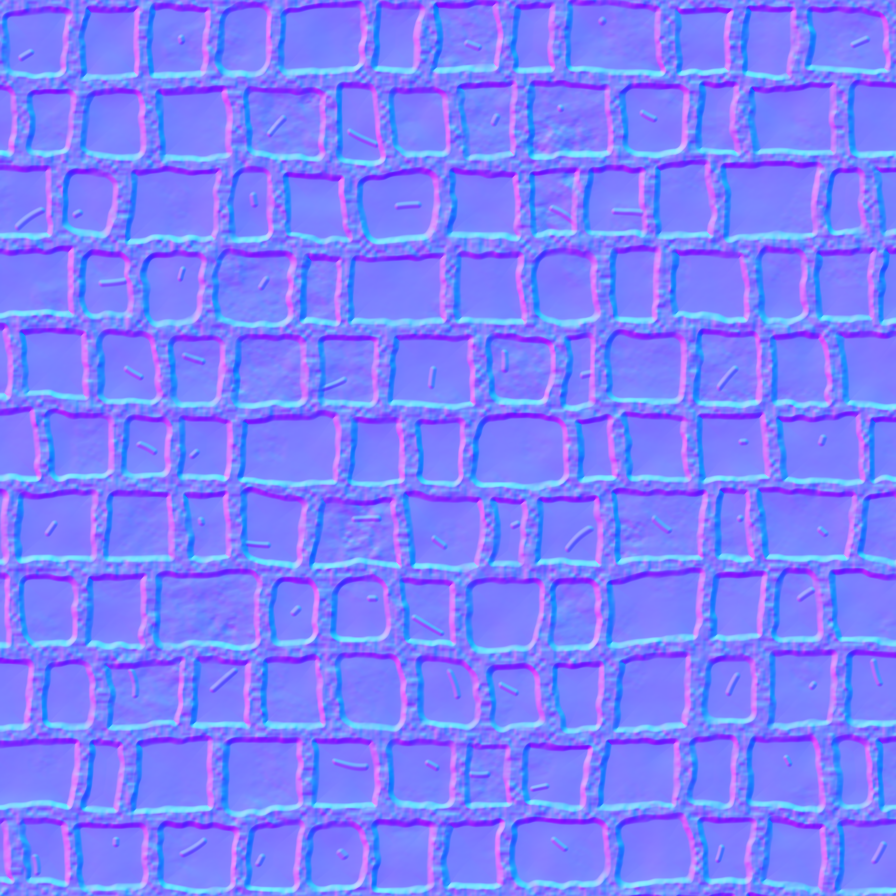
Write a WebGL 2 fragment shader that draws this texture map.

```glsl
#version 300 es
precision highp float;
// Tangent-space normal map of a cobbled pavement: rows of uneven, bevelled
// stones in gritty mortar. A height field is built from rounded boxes and
// value noise; its slopes become red and green, with blue held full.

uniform vec2 u_resolution;
out vec4 fragColor;

// Layout, in canvas widths
const float ROWS = 11.0;
const float COLS = 12.0;
const float WIDTH_JITTER = 0.55;
const float EDGE_SLANT = 0.22;
const vec2 HALF_GAP = vec2(0.0030, 0.0075);   // least and most
const vec2 CORNER = vec2(0.005, 0.019);
// Relief
const float BEVEL_WIDTH = 0.0075;
const float BEVEL_HEIGHT = 0.0062;
const float SHOULDER = 0.0016;
const float UNDULATION = 0.0026;
const float ROUGH_HEIGHT = 0.0075;
const float SCRATCH_DEPTH = 0.0016;
const float GRIT_HEIGHT = 0.0028;
const float GRIT_SCALE = 180.0;
const float SAMPLE_STEP = 0.0010;
const vec3 FLAT_COLOUR = vec3(0.49, 0.50, 1.0);

struct Stone {
    float dist;   // signed distance, negative inside
    vec2 local;   // position from the stone centre
    vec2 id;
};

float hash(vec2 p) {
    vec3 q = fract(p.xyx * 0.1031);
    q += dot(q, q.yzx + 33.33);
    return fract((q.x + q.y) * q.z);
}

float noise(vec2 p) {
    vec2 i = floor(p), f = fract(p);
    f = f * f * f * (f * (f * 6.0 - 15.0) + 10.0);
    vec2 e = vec2(1.0, 0.0);
    return mix(mix(hash(i), hash(i + e), f.x),
               mix(hash(i + e.yx), hash(i + e.xx), f.x), f.y);
}

float fbm(vec2 p) {
    float sum = 0.0, amp = 0.5;
    for (int i = 0; i < 3; i++) {
        sum += amp * noise(p);
        p = mat2(1.6, 1.2, -1.2, 1.6) * p + 17.3;
        amp *= 0.45;
    }
    return sum;
}

// Slanted joint between two neighbours in a row, at height y from its middle
float jointX(float col, float row, float y) {
    vec2 key = vec2(mod(col, COLS), row);
    float x = col + hash(vec2(row, 71.0)) + WIDTH_JITTER * (hash(key + 5.0) - 0.5);
    return x / COLS + EDGE_SLANT * (hash(key + 41.0) - 0.5) * y;
}

Stone nearestStone(vec2 p) {
    Stone best = Stone(1.0, vec2(0.0), vec2(0.0));
    for (int j = -1; j <= 1; j++) {
        float row = floor(p.y * ROWS) + float(j);
        float key = mod(row, ROWS);
        float y = p.y - (row + 0.5) / ROWS;
        float first = floor(p.x * COLS - hash(vec2(key, 71.0)));
        for (int i = -1; i <= 1; i++) {
            float col = first + float(i);
            vec2 id = vec2(mod(col, COLS), key);
            float left = jointX(col, key, y), right = jointX(col + 1.0, key, y);
            vec2 local = vec2(p.x - 0.5 * (left + right), y);
            vec2 gap = mix(HALF_GAP.xx, HALF_GAP.yy, vec2(hash(id + 13.0), hash(id + 29.0)));
            vec2 size = vec2(0.5 * (right - left), 0.5 / ROWS) - gap;
            float radius = mix(CORNER.x, CORNER.y, pow(hash(id + 53.0), 2.0));
            vec2 q = local;
            q.y += 0.12 * (hash(id + 61.0) - 0.5) * q.x;
            q = abs(q) - size + radius;
            float d = length(max(q, 0.0)) + min(max(q.x, q.y), 0.0) - radius;
            if (d < best.dist) best = Stone(d, local, id);
        }
    }
    return best;
}

// Short curved groove, found on some stones only
float scratch(Stone s) {
    float angle = 6.2832 * hash(s.id + 83.0);
    vec2 q = s.local - 0.035 * (vec2(hash(s.id + 91.0), hash(s.id + 97.0)) - 0.5);
    q = mat2(cos(angle), -sin(angle), sin(angle), cos(angle)) * q;
    q.y += 14.0 * (hash(s.id + 103.0) - 0.5) * q.x * q.x;
    float d = length(vec2(max(abs(q.x) - 0.016 * hash(s.id + 107.0), 0.0), q.y));
    return step(0.5, hash(s.id + 109.0)) * (1.0 - smoothstep(0.0, 0.0045, d));
}

float height(vec2 p) {
    // Wavy courses and chipped outlines
    vec2 bent = p + 0.007 * (vec2(noise(p * 22.0), noise(p * 22.0 + 37.0)) - 0.5);
    bent.y += 0.012 * (noise(p * 5.0 + 9.0) - 0.5);
    Stone s = nearestStone(bent);
    float d = s.dist + 0.0035 * (noise(p * 75.0) - 0.5);
    float body = 1.0 - smoothstep(-BEVEL_WIDTH, 0.0, d);

    // Worn face: gentle waves everywhere, broken relief on a few stones
    float broken = smoothstep(0.80, 0.95, hash(s.id + 127.0));
    float patchy = smoothstep(0.60, 0.85, noise(p * 20.0 + 51.0));
    float rough = 0.06 + 0.94 * broken * (0.5 + 0.5 * patchy) + 0.25 * patchy;
    float face = BEVEL_HEIGHT + UNDULATION * noise(p * 24.0 + 3.0);
    face += ROUGH_HEIGHT * rough * (fbm(p * vec2(42.0, 52.0)) - 0.4);
    face -= SCRATCH_DEPTH * scratch(s);

    float grit = GRIT_HEIGHT * (0.65 * noise(p * GRIT_SCALE) + 0.9 * noise(p * GRIT_SCALE * 0.45));
    return mix(grit, face, body) - SHOULDER * exp(min(d, 0.0) / 0.011);
}

void main() {
    vec2 p = gl_FragCoord.xy / u_resolution;
    vec2 e = vec2(SAMPLE_STEP, 0.0);
    vec2 slope = vec2(height(p - e) - height(p + e),
                      height(p + e.yx) - height(p - e.yx)) / (2.0 * SAMPLE_STEP);
    vec2 tilt = slope * inversesqrt(1.0 + dot(slope, slope));
    fragColor = vec4(FLAT_COLOUR + vec3(0.5 * tilt, 0.0), 1.0);
}
```
